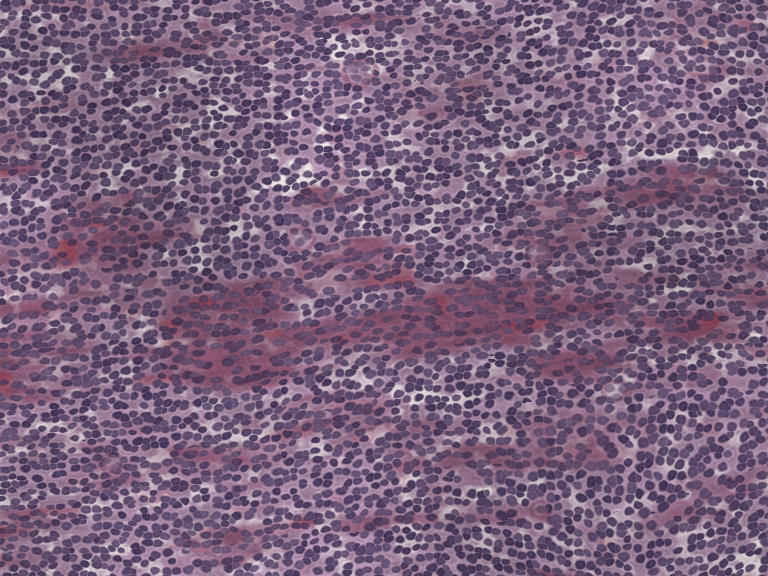
A Shadertoy shader for this texture:

```glsl
// Stained tissue: crowded violet nuclei on a lilac ground, with rose fibres.
// Jittered ellipses on a grid give the nuclei; stretched noise gives the
// fibre bundles, pale gaps and red flecks, and hashed rings the small vessels.

vec2 hash2(vec2 p) {
    vec3 q = fract(p.xyx * vec3(0.1031, 0.1030, 0.0973));
    q += dot(q, q.yzx + 33.33);
    return fract((q.xx + q.yz) * q.zy);
}

float noise(vec2 p) {
    vec2 i = floor(p), f = fract(p);
    f = f * f * (3.0 - 2.0 * f);
    float low = mix(hash2(i).x, hash2(i + vec2(1, 0)).x, f.x);
    float high = mix(hash2(i + vec2(0, 1)).x, hash2(i + vec2(1, 1)).x, f.x);
    return mix(low, high, f.y);
}

float fbm(vec2 p) {
    float sum = 0.0, amp = 0.57;
    for (int i = 0; i < 3; i++) {
        sum += amp * noise(p);
        p = p * 2.03 + 17.3;
        amp *= 0.5;
    }
    return sum;
}

// Nearest and second nearest nucleus (1.0 is the rim), and a random shade.
vec3 nuclei(vec2 g, float fibrous) {
    vec2 cell = floor(g);
    float nearest = 4.0, second = 4.0, shade = 0.0;
    for (int y = -1; y <= 1; y++)
    for (int x = -1; x <= 1; x++) {
        vec2 id = cell + vec2(x, y);
        vec2 place = hash2(id + 40.0), look = hash2(id + 217.0);
        if (look.x < 0.07 + 0.22 * fibrous) continue;
        vec2 d = g - id - 0.5 - 0.72 * (place - 0.5);
        float angle = 1.3 * (look.y - 0.5) * (1.0 - 0.6 * fibrous);
        float c = cos(angle), s = sin(angle);
        d = vec2(c * d.x + s * d.y, c * d.y - s * d.x);
        float size = 0.85 + 0.3 * place.x;
        float dist = length(d / (size * vec2(0.47 + 0.1 * fibrous, 0.40 - 0.04 * fibrous)));
        if (dist < nearest) {
            second = nearest;
            nearest = dist;
            shade = fract(look.x * 7.0 + place.y);
        } else {
            second = min(second, dist);
        }
    }
    return vec3(nearest, second, shade);
}

// Faint rings of small vessels: x is the wall, y is the inside.
vec2 vessels(vec2 p) {
    vec2 result = vec2(0);
    for (int i = 0; i < 7; i++) {
        vec2 h = hash2(vec2(i * 13 + 5, i * 7 + 3));
        vec2 d = (p - h * vec2(1.33, 1.0)) * vec2(0.85, 1.0);
        float r = length(d) + 0.006 * (noise(p * 60.0) - 0.5);
        float radius = 0.013 + 0.012 * h.y;
        float wall = 1.0 - smoothstep(0.002, 0.006, abs(r - radius));
        float inside = 1.0 - smoothstep(radius - 0.004, radius, r);
        result = max(result, vec2(wall, inside));
    }
    return result;
}

void mainImage(out vec4 fragColor, in vec2 fragCoord) {
    vec2 p = fragCoord / iResolution.y;

    // Gentle flow that bends rows and fibres
    vec2 flow = p;
    flow.y += 0.07 * (noise(p * 2.7 + 4.0) - 0.5) - 0.05 * p.x;

    // Fibre bundles, densest in a band across the middle
    float band = exp(-pow((flow.y - 0.41) / 0.14, 2.0));
    float streaks = fbm(flow * vec2(5.0, 21.0) + 9.0);
    float fibrous = smoothstep(0.5, 0.9, streaks + 0.25 * band);
    float strands = fbm(flow * vec2(22.0, 110.0));

    // Ground with rose fibres, pale gaps and red flecks
    vec3 color = mix(vec3(0.59, 0.47, 0.575), vec3(0.49, 0.30, 0.40), fibrous);
    color *= 0.86 + 0.28 * strands;
    float gaps = smoothstep(0.50, 0.76, fbm(flow * vec2(32.0, 46.0) + 31.0));
    gaps *= 0.5 + 0.8 * noise(p * 7.0 + 2.0);
    color = mix(color, vec3(0.79, 0.74, 0.765), gaps * (1.0 - 0.75 * fibrous));
    float fleck = smoothstep(0.77, 0.93, noise(flow * vec2(17.0, 33.0) + 61.0));
    fleck *= 0.25 + 0.75 * fibrous;
    color = mix(color, vec3(0.56, 0.23, 0.29), 0.65 * fleck);
    vec2 vessel = vessels(p);
    color = mix(color, vec3(0.50, 0.30, 0.40), 0.6 * vessel.x);

    // Bright halo around each nucleus
    vec2 wobble = 0.25 * vec2(noise(p * 90.0), noise(p * 90.0 + 50.0));
    vec3 n = nuclei(flow * vec2(57.0, 63.0) + wobble, fibrous);
    float halo = exp(-pow((n.x - 1.42) * 4.5, 2.0));
    color += halo * (1.0 - 0.7 * fibrous) * vec3(0.06, 0.07, 0.065);

    // Nuclei: dark rim, softer bluish core, thin seam between neighbours
    float cover = 1.0 - smoothstep(0.75, 1.25, n.x);
    cover *= mix(0.6, 1.0, smoothstep(0.0, 0.35, n.y - n.x));
    cover *= (1.0 - 0.2 * fibrous) * (1.0 - 0.5 * vessel.y);
    vec3 nucleus = mix(vec3(0.22, 0.17, 0.30), vec3(0.36, 0.29, 0.42), n.z);
    nucleus += vec3(0.035, 0.04, 0.05) * (1.0 - smoothstep(0.0, 0.8, n.x));
    color = mix(color, nucleus, 0.95 * cover);

    // Uneven staining and fine grain
    color *= 0.90 + 0.20 * noise(p * 3.5 + 12.0);
    color += 0.05 * (noise(p * 230.0) - 0.5);
    fragColor = vec4(clamp(color, 0.0, 1.0), 1.0);
}
```
